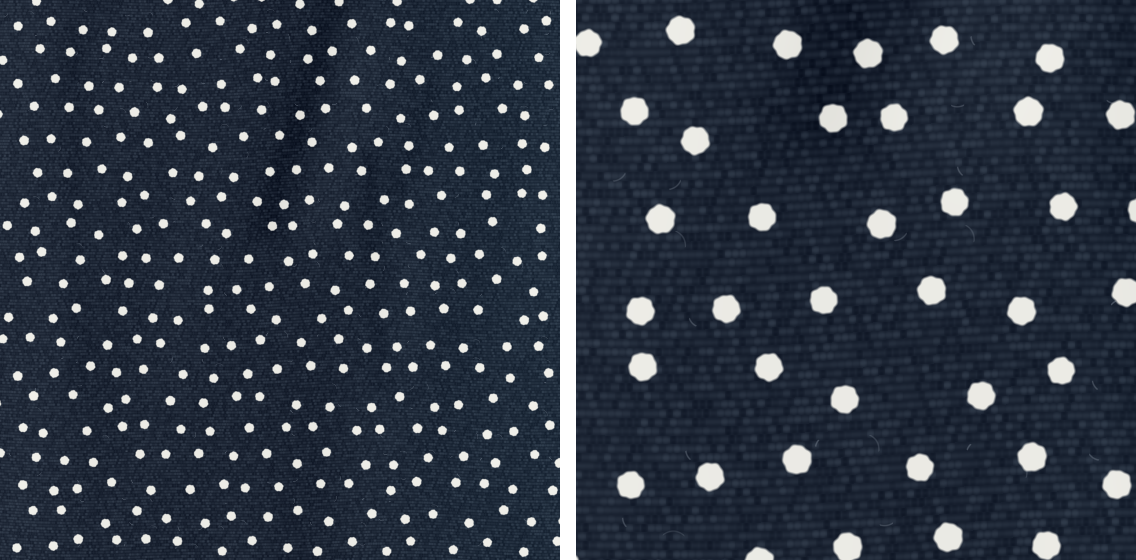
Left, the full canvas; right, a detail of the centre.
This pattern is drawn by a WebGL 2 fragment shader. Its source:

```glsl
#version 300 es
precision highp float;

uniform vec2 u_resolution;
out vec4 fragColor;

const float TAU = 6.2831853;
const vec3 NAVY_DARK = vec3(0.060, 0.090, 0.147);
const vec3 NAVY_LIGHT = vec3(0.198, 0.240, 0.300);
const vec3 DOT_WHITE = vec3(0.930, 0.928, 0.905);
const vec3 LINT_GREY = vec3(0.52, 0.56, 0.61);

vec2 hash2(vec2 p) {
    vec3 q = fract(p.xyx * vec3(0.1031, 0.1030, 0.0973));
    q += dot(q, q.yzx + 33.33);
    return fract((q.xx + q.yz) * q.zy);
}

float segmentDistance(vec2 p, vec2 a, vec2 b) {
    vec2 ab = b - a;
    float t = clamp(dot(p - a, ab) / dot(ab, ab), 0.0, 1.0);
    return length(p - a - ab * t);
}

// Soft shadow around a line, 1 at its centre
float crease(vec2 p, vec2 a, vec2 b, float width) {
    float d = segmentDistance(p, a, b) / width;
    return exp(-d * d);
}

// Broad drape of the cloth: layered sines and a few creases
float drape(vec2 p) {
    float x = p.x + 0.03 * sin(4.0 * p.y + 1.0);
    float tone = 0.07 * cos(TAU * x) + 0.04 * sin(19.0 * x + 2.0 * p.y);
    tone += 0.03 * sin(31.0 * x - 5.0 * p.y) + 0.05 * (x - 0.5);
    tone -= 0.24 * crease(p, vec2(0.60, 1.00), vec2(0.48, 0.60), 0.030);
    tone += 0.12 * crease(p, vec2(0.66, 0.90), vec2(0.57, 0.60), 0.045);
    tone -= 0.16 * crease(p, vec2(0.66, 0.72), vec2(0.68, 0.32), 0.022);
    tone -= 0.13 * crease(p, vec2(0.77, 0.84), vec2(0.71, 0.66), 0.018);
    tone -= 0.12 * crease(p, vec2(0.13, 0.95), vec2(0.14, 0.32), 0.022);
    return tone;
}

// Fine knit: horizontal ribs made of unevenly bright stitches
float knit(vec2 p, vec2 count) {
    vec2 q = p * count;
    q.y += 0.8 * sin(7.0 * p.x) + 0.4 * sin(15.0 * p.x + 3.0 * p.y);
    q.x += 0.5 * mod(floor(q.y), 2.0);
    float bump = 1.0 - smoothstep(0.15, 0.75, length(fract(q) - 0.5));
    float rib = -cos(TAU * q.y);
    return 0.14 * rib + 0.75 * bump * (hash2(floor(q)).x - 0.5);
}

// Signed distance to the nearest dot of a staggered, jittered grid
float dotDistance(vec2 p, float spacing, float radius) {
    vec2 cellSize = spacing * vec2(1.0, 0.866);
    float row = floor(p.y / cellSize.y);
    float nearest = 1.0;
    for (int j = -1; j <= 1; j++) {
        float y = row + float(j);
        float shift = 0.5 * mod(y, 2.0);
        float column = floor(p.x / cellSize.x - shift);
        for (int i = -1; i <= 1; i++) {
            vec2 id = vec2(column + float(i), y);
            vec2 jitter = (hash2(id + 71.0) - 0.5) * vec2(0.50, 0.48);
            vec2 centre = (id + vec2(shift, 0.0) + 0.5 + jitter) * cellSize;
            vec2 toDot = p - centre;
            vec2 shape = hash2(id + 19.0);
            float angle = atan(toDot.y, toDot.x);
            float wobble = 0.035 * sin(5.0 * angle + TAU * shape.x)
                         + 0.025 * sin(9.0 * angle + TAU * shape.y);
            float size = radius * (0.96 + 0.08 * shape.x + wobble);
            nearest = min(nearest, length(toDot) - size);
        }
    }
    return nearest;
}

// Sparse curved fibres, one at most per cell
float lint(vec2 p, float cells, float soft) {
    vec2 id = floor(p * cells);
    vec2 kind = hash2(id + 137.0);
    vec2 place = 0.3 + 0.4 * hash2(id + 53.0);
    float angle = TAU * kind.y;
    vec2 q = (fract(p * cells) - place) / cells;
    q = mat2(cos(angle), -sin(angle), sin(angle), cos(angle)) * q;
    q.y += 60.0 * q.x * q.x;
    float reach = mix(0.0008, 0.006, kind.y);
    float d = segmentDistance(q, vec2(-reach, 0.0), vec2(reach, 0.0));
    float fibre = 1.0 - smoothstep(0.0, 0.0006 + soft, d);
    return fibre * step(0.72, kind.x) * mix(0.45, 0.22, kind.y);
}

void main() {
    vec2 p = gl_FragCoord.xy / u_resolution.y;
    float pixel = 1.0 / u_resolution.y;

    // Cloth
    float fold = drape(p);
    float tone = 0.45 + fold + knit(p, vec2(230.0, 190.0));
    vec3 colour = mix(NAVY_DARK, NAVY_LIGHT, tone);
    colour += vec3(-0.010, 0.004, 0.006) * smoothstep(0.5, 1.0, p.x);
    colour = mix(colour, LINT_GREY, lint(p, 24.0, 0.5 * pixel));

    // Printed dots
    float soft = 0.0007 + 0.5 * pixel;
    float d = dotDistance(p, 0.0595, 0.0083);
    float cover = 1.0 - smoothstep(-soft, soft, d);
    vec3 print = DOT_WHITE * (1.0 + 0.12 * fold);
    colour = mix(colour, print, cover);

    fragColor = vec4(clamp(colour, 0.0, 1.0), 1.0);
}
```
